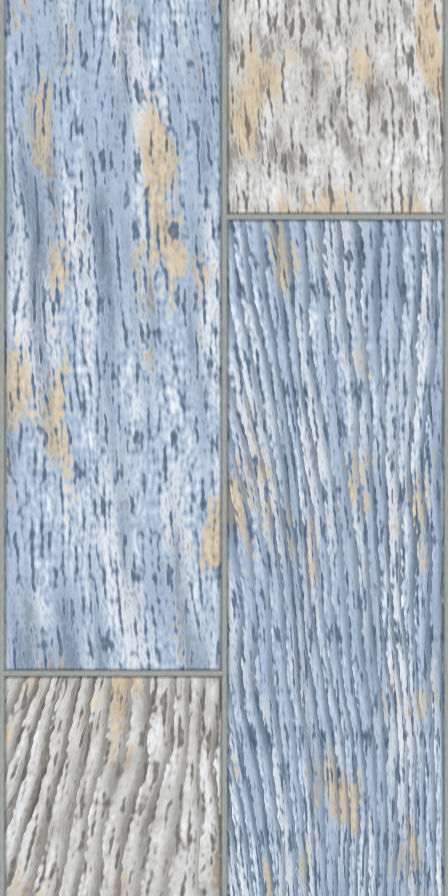
This texture is drawn by a Shadertoy shader. Its source:

```glsl
vec2 gradientAt(vec2 cell) {
    float angle = 6.2832 * fract(sin(dot(cell, vec2(127.1, 311.7))) * 43758.5);
    return vec2(cos(angle), sin(angle));
}

float noise(vec2 p) {
    vec2 i = floor(p), f = p - i;
    vec2 u = f * f * f * (f * (f * 6.0 - 15.0) + 10.0);
    float a = dot(gradientAt(i), f);
    float b = dot(gradientAt(i + vec2(1, 0)), f - vec2(1, 0));
    float c = dot(gradientAt(i + vec2(0, 1)), f - vec2(0, 1));
    float d = dot(gradientAt(i + vec2(1, 1)), f - vec2(1, 1));
    return 1.5 * mix(mix(a, b, u.x), mix(c, d, u.x), u.y);
}

float fbm(vec2 p) {
    float sum = 0.0, amplitude = 0.55;
    for (int i = 0; i < 4; i++) {
        sum += amplitude * noise(p);
        p = p * 2.03 + 11.7;
        amplitude *= 0.5;
    }
    return sum;
}

void mainImage(out vec4 fragColor, in vec2 fragCoord) {
    float pixel = 1.0 / iResolution.x;
    vec2 p = fragCoord * pixel;

    // Staggered planks: two columns, each plank two units long
    float column = floor((p.x - 0.004) / 0.497);
    float across = p.x - 0.004 - column * 0.497;
    float odd = mod(column, 2.0);
    float along = p.y - mix(0.497, 1.516, odd);
    float row = floor(along / 2.0);
    float pale = mod(row + odd, 2.0);
    float ringed = mod(row, 2.0);
    float edge = min(min(across, 0.497 - across), abs(along - 2.0 * round(along / 2.0)));

    // Grain coordinates, sheared and wavering slightly on each plank
    vec2 q = p + vec2(column, row) * vec2(17.3, 9.1) + 3.4;
    float lean = mix(0.2, -0.3, pale) * along * (1.0 - 2.0 * across);
    q.x += mix(0.05 * along, lean, ringed) + 0.02 * noise(q * vec2(4.0, 2.0));
    float fibre = noise(q * vec2(95.0, 13.0));
    float speckle = noise(q * vec2(125.0, 60.0));
    float grain = 0.65 * fibre + 0.5 * speckle;

    // Painted base with whitewashed streaks
    vec3 color = mix(vec3(0.68, 0.75, 0.84), vec3(0.81, 0.81, 0.80), pale);
    float wash = fbm(q * vec2(12.0, 1.8) + 5.0) + 0.6 * grain;
    color = mix(color, vec3(0.89, 0.90, 0.91), 0.75 * smoothstep(-0.15, 0.5, wash));

    // Bare wood showing through worn paint
    float wear = fbm(q * vec2(8.0, 3.0) + 31.0) + 0.3 * grain;
    color = mix(color, vec3(0.82, 0.74, 0.62), 0.8 * smoothstep(0.2, 0.42, wear + 0.05 * pale));

    // Curved growth rings with one soft and one sharp flank
    float bend = 0.09 * fbm(q * vec2(2.2, 0.8) + 8.0);
    float phase = fract((q.x + bend) * 27.0 + 0.25 * grain);
    float ring = smoothstep(0.35, 0.85, phase) * (1.0 - smoothstep(0.87, 1.0, phase));
    ring *= 0.55 + 0.6 * fbm(q * vec2(9.0, 2.5)) + 0.3 * grain;
    vec3 shade = mix(vec3(0.35, 0.41, 0.49), vec3(0.43, 0.41, 0.39), pale);
    color = mix(color, shade, clamp(ring * ringed, 0.0, 0.8));

    // Weathered streaks, mottled on the pale plank
    float streak = fbm(q * mix(vec2(14.0, 1.5), vec2(20.0, 8.0), pale) + 57.0);
    float stain = smoothstep(0.05, 0.6, streak + 0.55 * grain);
    color = mix(color, shade, stain * mix(0.65, 0.3, ringed));

    // Fine pores and speckle
    color = mix(color, shade, 0.6 * smoothstep(0.15, 0.7, -fibre - 0.3 * speckle));
    color += 0.13 * grain;

    // Grout with darkened plank edges
    color *= 1.0 - 0.3 * (1.0 - smoothstep(0.007, 0.015, edge));
    vec3 grout = vec3(0.63, 0.65, 0.64) * (1.0 - 0.2 * smoothstep(0.002, 0.007, edge));
    grout += 0.03 * speckle;
    color = mix(grout, color, smoothstep(0.007 - pixel, 0.007 + pixel, edge));

    fragColor = vec4(clamp(color, 0.0, 1.0), 1.0);
}
```
